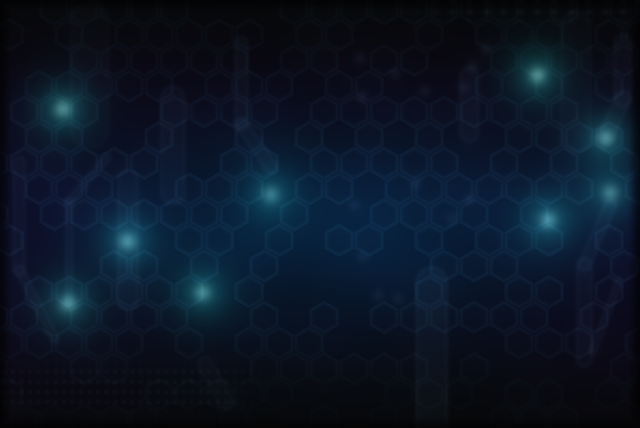
A Shadertoy shader for this background:

```glsl
// Dark blue circuit backdrop: faint hexagons, blurred traces and teal lamps.

float hash(vec2 p) {
    p = fract(p * vec2(0.1031, 0.1137));
    p += dot(p, p.yx + 33.33);
    return fract((p.x + p.y) * p.x * 17.0);
}

float gradientNoise(vec2 p) {
    vec2 cell = floor(p), f = fract(p);
    vec2 u = f * f * (3.0 - 2.0 * f);
    float corner[4];
    for (int i = 0; i < 4; i++) {
        vec2 o = vec2(i % 2, i / 2);
        float angle = 6.2832 * hash(cell + o + 50.0);
        corner[i] = dot(vec2(cos(angle), sin(angle)), f - o);
    }
    return mix(mix(corner[0], corner[1], u.x), mix(corner[2], corner[3], u.x), u.y);
}

float segment(vec2 p, vec2 a, vec2 b) {
    vec2 ab = b - a;
    return length(p - a - ab * clamp(dot(p - a, ab) / dot(ab, ab), 0.0, 1.0));
}

// Soft band along a segment, slightly brighter at its rims
float trace(vec2 p, vec2 a, vec2 b, float width) {
    float d = segment(p, a, b);
    float fill = 1.0 - smoothstep(width - 0.006, width + 0.006, d);
    float rim = exp(-pow((d - width) / 0.006, 2.0));
    return 0.6 * fill + 0.4 * rim;
}

// Outlined pointy-top hexagons, with some cells left out
float hexagons(vec2 p) {
    vec2 pitch = vec2(0.0703, 0.12);
    vec2 q = p - vec2(0.7246, 0.5586);
    vec2 a = mod(q + 0.5 * pitch, pitch) - 0.5 * pitch;
    vec2 b = mod(q, pitch) - 0.5 * pitch;
    vec2 local = dot(a, a) < dot(b, b) ? a : b;
    vec2 id = floor((q - local) / pitch * 2.0 + 0.5);
    vec2 h = abs(local);
    float d = max(h.x, 0.5 * h.x + 0.866 * h.y) - 0.0305;
    vec2 gap = abs(q - local - vec2(0.06, -0.18)) - vec2(0.09, 0.06);
    float shown = step(0.36, hash(id + 80.0)) * step(0.0, max(gap.x, gap.y));
    float line = exp(-pow(d / 0.0042, 2.0));
    return shown * (line + 0.12 * (1.0 - smoothstep(-0.006, 0.0, d)));
}

float dots(vec2 p, vec2 pitch, float radius) {
    vec2 q = (fract(p / pitch) - 0.5) * pitch;
    return exp(-dot(q, q) / (radius * radius));
}

void mainImage(out vec4 fragColor, in vec2 fragCoord) {
    vec2 p = fragCoord / iResolution.xy * vec2(1.5, 1.0);

    // Near-black base, violet toward the sides, blue pool in the middle
    vec3 color = mix(vec3(0.026, 0.03, 0.038), vec3(0.042, 0.026, 0.072),
                     smoothstep(0.0, 0.3, p.y) * (1.0 - smoothstep(0.78, 1.0, p.y)));
    float side = smoothstep(0.25, 0.75, abs(p.x - 0.78));
    color += side * vec3(0.01, 0.0, 0.022) * exp(-pow((p.y - 0.35) / 0.35, 2.0));
    vec2 pool = (p - vec2(0.79, 0.455)) / vec2(0.62, 0.25);
    color += vec3(-0.012, 0.092, 0.135) * exp(-dot(pool, pool));
    color += vec3(0.0, 0.012, 0.035) * exp(-pow((p.y - 0.52) / 0.2, 2.0));
    color *= 1.0 + 0.2 * gradientNoise(p * 5.0);

    // Blurred traces
    float t = trace(p, vec2(0.566, 0.90), vec2(0.566, 0.71), 0.015);
    t += trace(p, vec2(0.566, 0.71), vec2(0.635, 0.61), 0.015);
    t += trace(p, vec2(0.045, 0.62), vec2(0.045, 0.37), 0.014);
    t += trace(p, vec2(0.045, 0.37), vec2(0.128, 0.21), 0.010);
    t += trace(p, vec2(0.162, 0.53), vec2(0.162, 0.30), 0.008);
    t += trace(p, vec2(0.162, 0.53), vec2(0.25, 0.63), 0.008);
    t += trace(p, vec2(0.405, 0.77), vec2(0.405, 0.55), 0.028);
    t += trace(p, vec2(0.30, 0.58), vec2(0.30, 0.30), 0.024);
    t += 1.3 * trace(p, vec2(1.012, 0.34), vec2(1.012, -0.1), 0.036);
    t += trace(p, vec2(1.10, 0.82), vec2(1.10, 0.69), 0.022);
    t += trace(p, vec2(1.37, 0.38), vec2(1.37, 0.16), 0.018);
    t += trace(p, vec2(1.37, 0.38), vec2(1.43, 0.52), 0.014);
    t += trace(p, vec2(1.39, 0.18), vec2(1.45, 0.34), 0.008);
    t += trace(p, vec2(1.46, 0.90), vec2(1.46, 0.77), 0.020);
    t += trace(p, vec2(1.46, 0.77), vec2(1.42, 0.68), 0.018);
    t += 0.6 * trace(p, vec2(1.35, 0.94), vec2(1.35, 0.68), 0.035);
    t += 0.6 * trace(p, vec2(0.21, 0.95), vec2(0.21, 0.70), 0.045);
    t += 0.7 * trace(p, vec2(0.48, 0.15), vec2(0.53, 0.06), 0.018);
    color += vec3(0.024, 0.034, 0.042) * t;

    // Hexagons, fading toward the top and bottom
    float fade = smoothstep(0.0, 0.35, p.y) * (1.0 - 0.65 * smoothstep(0.6, 0.95, p.y));
    color += vec3(0.018, 0.038, 0.048) * hexagons(p) * (0.25 + 0.75 * fade);

    // Dotted panels in two corners
    float panel = smoothstep(0.03, 0.06, p.y) * (1.0 - smoothstep(0.13, 0.17, p.y));
    panel *= 1.0 - smoothstep(0.5, 0.65, p.x);
    color += vec3(0.02, 0.022, 0.03) * panel * dots(p, vec2(0.02, 0.024), 0.006);
    panel = smoothstep(0.94, 0.97, p.y) * smoothstep(0.9, 1.1, p.x);
    color += vec3(0.025, 0.03, 0.03) * panel * dots(p, vec2(0.04, 0.024), 0.008);

    // Small dim sparks
    for (int i = 0; i < 14; i++) {
        float k = float(i);
        vec2 spark = vec2(0.65 + 0.6 * hash(vec2(k, 3.0)), 0.3 + 0.65 * hash(vec2(k, 9.0)));
        color += vec3(0.03, 0.035, 0.045) * exp(-pow(length(p - spark) / 0.014, 2.0));
    }

    // Teal lamps: x, y, strength
    vec3 lamps[9] = vec3[9](
        vec3(0.147, 0.745, 1.0), vec3(1.260, 0.824, 1.0), vec3(1.420, 0.678, 0.9),
        vec3(1.430, 0.549, 0.8), vec3(1.285, 0.486, 0.9), vec3(0.635, 0.545, 0.75),
        vec3(0.299, 0.436, 0.9), vec3(0.160, 0.291, 0.95), vec3(0.475, 0.316, 0.9));
    for (int i = 0; i < 9; i++) {
        float d = length(p - lamps[i].xy);
        vec3 light = vec3(0.21, 0.24, 0.22) * exp(-pow(d / 0.02, 2.0));
        light += vec3(0.03, 0.16, 0.15) * exp(-pow(d / 0.052, 2.0));
        light += vec3(0.0, 0.075, 0.07) * exp(-pow(d / 0.1, 2.0));
        color += lamps[i].z * light;
    }

    // Darkened rim
    vec2 border = min(p, vec2(1.5, 1.0) - p);
    color *= 0.4 + 0.6 * smoothstep(0.0, 0.03, min(border.x, border.y));
    fragColor = vec4(max(color, 0.0), 1.0);
}
```
